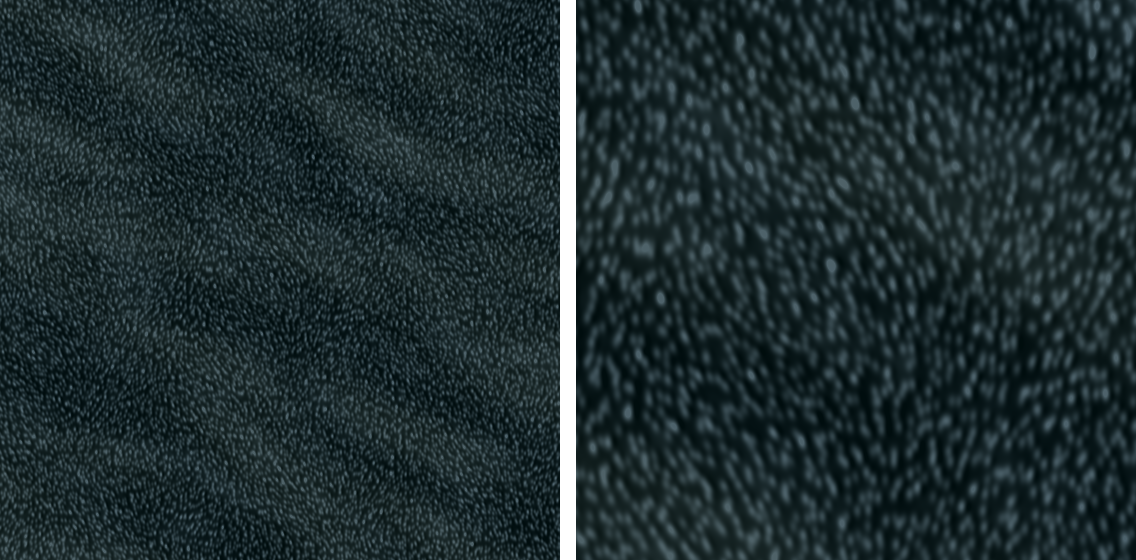
Left: the whole. Right: its middle third, enlarged.
A Shadertoy shader for this texture:

```glsl
const vec3 SHADOW = vec3(0.020, 0.069, 0.070);
const vec3 LIGHT = vec3(0.240, 0.312, 0.335);
const vec3 BLUE_TINT = vec3(-0.005, 0.000, 0.011);

const vec2 GRAIN_CELLS = vec2(148.0, 104.0);  // tufts across the canvas
const vec2 CLUMP_CELLS = vec2(64.0, 50.0);
const vec2 FOLD_CELLS = vec2(2.3, 8.5);       // along and across the folds
const vec2 RIPPLE_CELLS = vec2(7.0, 17.0);
const float FOLD_ANGLE = -0.48;

const float BASE_TONE = 0.42;
const float GRAIN_CONTRAST = 0.74;
const float CLUMP_CONTRAST = 0.14;
const float FOLD_CONTRAST = 0.34;
const float RIPPLE_CONTRAST = 0.19;

const float MOUND_FALLOFF = 6.0;
const float MOUND_MEAN = 0.39;
const float SIDE_LIGHT = 3.2;  // lit flank against shaded flank of a tuft

vec3 hash3(vec2 p) {
    vec3 q = fract(p.xyx * vec3(0.1031, 0.1030, 0.0973));
    q += dot(q, q.yxz + 33.33);
    return fract((q.xxy + q.yzz) * q.zyx);
}

mat2 rotation(float angle) {
    float c = cos(angle), s = sin(angle);
    return mat2(c, s, -s, c);
}

// Cellular noise: one soft, leaning, side-lit mound per cell, centred on zero
float mounds(vec2 uv, vec2 cells, float lean, float sideLight) {
    vec2 p = uv * cells;
    vec2 cell = floor(p);
    vec2 local = fract(p);
    float aspect = cells.x / cells.y;
    mat2 turn = rotation(lean);
    float sum = 0.0;
    for (int y = -1; y <= 1; y++) {
        for (int x = -1; x <= 1; x++) {
            vec2 offset = vec2(x, y);
            vec3 rnd = hash3(cell + offset);
            vec2 d = offset + rnd.xy - local;
            d.y *= aspect;
            d = turn * d;
            d.y /= aspect;
            float height = mix(0.5, 1.0, rnd.z);
            sum += height * exp(-MOUND_FALLOFF * dot(d, d)) * (1.0 + sideLight * d.x);
        }
    }
    return sum - MOUND_MEAN;
}

// Slowly wandering direction of the pile
float pileLean(vec2 uv) {
    return -0.12 + 0.20 * sin(17.0 * uv.x + 9.0 * uv.y + 2.0 * sin(8.0 * uv.y))
                 + 0.14 * sin(13.0 * uv.y - 21.0 * uv.x + 1.7);
}

void mainImage(out vec4 fragColor, in vec2 fragCoord) {
    vec2 uv = fragCoord / iResolution.y;

    // Broad diagonal folds, bent by layered sines
    vec2 foldPos = rotation(-FOLD_ANGLE) * uv + 3.0;
    foldPos.y += 0.022 * sin(7.0 * foldPos.x + 4.0 * foldPos.y)
               + 0.008 * sin(17.0 * foldPos.x - 9.0 * foldPos.y);
    float fold = mounds(foldPos, FOLD_CELLS, 0.0, 0.0);
    float ripple = mounds(foldPos + 5.3, RIPPLE_CELLS, 0.0, 0.0);

    // Fine pile, gathered in loose clumps
    float lean = pileLean(uv);
    float grain = mounds(uv, GRAIN_CELLS, lean, SIDE_LIGHT);
    float clump = mounds(uv + 7.1, CLUMP_CELLS, lean, 0.0);

    float tone = BASE_TONE
               + GRAIN_CONTRAST * grain + CLUMP_CONTRAST * clump
               + FOLD_CONTRAST * fold + RIPPLE_CONTRAST * ripple;
    tone = clamp(tone, -0.08, 1.3);

    // Hollows of the folds lean towards blue
    vec3 color = mix(SHADOW, LIGHT, tone);
    color += BLUE_TINT * clamp(-2.0 * fold, -0.5, 1.0);
    fragColor = vec4(max(color, 0.0), 1.0);
}
```
